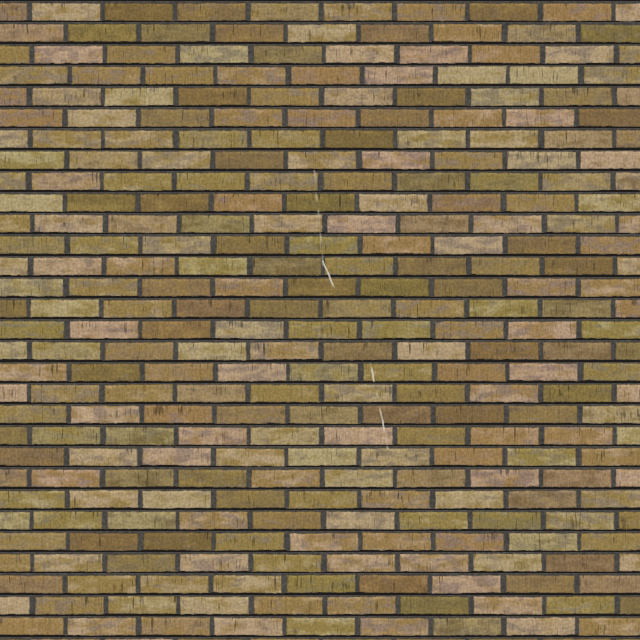
Give the GLSL for this texture, as a Shadertoy shader.

```glsl
// Weathered ochre brick wall in running bond with recessed dark mortar.
// Each cell holds a jittered box distance; gradient noise adds ragged edges,
// pale blotches and vertical streaks, and a few thin paint drips lie on top.

const vec2 REPEATS = vec2(8.757, 30.2);   // bricks across, courses down
const vec2 OFFSET = vec2(0.42, 0.06);     // position of the first joints
const vec2 JOINT = vec2(0.0070, 0.0056);  // mortar widths

const vec3 OCHRE  = vec3(0.57, 0.485, 0.30);
const vec3 PALE   = vec3(0.68, 0.605, 0.475);
const vec3 GREY   = vec3(0.53, 0.475, 0.41);
const vec3 BROWN  = vec3(0.43, 0.36, 0.22);
const vec3 MORTAR = vec3(0.29, 0.28, 0.265);
const vec3 SHADOW = vec3(0.13, 0.115, 0.105);
const vec3 PAINT  = vec3(0.84, 0.82, 0.78);

vec2 hash2(vec2 p) {
    vec3 q = fract(vec3(p.xyx) * vec3(0.1031, 0.1030, 0.0973));
    q += dot(q, q.yzx + 33.33);
    return fract((q.xx + q.yz) * q.zy);
}

float cornerSlope(vec2 corner, vec2 offset) {
    float angle = 6.2832 * hash2(corner).x;
    return dot(vec2(cos(angle), sin(angle)), offset);
}

// Gradient noise, roughly -0.7 to 0.7
float noise(vec2 p) {
    vec2 i = floor(p), f = p - i;
    vec2 u = f * f * f * (f * (f * 6.0 - 15.0) + 10.0);
    vec2 e = vec2(0.0, 1.0);
    float low = mix(cornerSlope(i, f), cornerSlope(i + e.yx, f - e.yx), u.x);
    float high = mix(cornerSlope(i + e, f - e), cornerSlope(i + 1.0, f - 1.0), u.x);
    return mix(low, high, u.y);
}

float fbm(vec2 p) {
    float sum = 0.0, gain = 1.0;
    for (int i = 0; i < 3; i++) {
        sum += gain * noise(p);
        p = p * 2.03 + 17.3;
        gain *= 0.5;
    }
    return sum;
}

float boxDistance(vec2 p, vec2 halfSize, float radius) {
    vec2 q = abs(p) - halfSize + radius;
    return length(max(q, 0.0)) + min(max(q.x, q.y), 0.0) - radius;
}

float segmentDistance(vec2 p, vec2 a, vec2 b) {
    vec2 ab = b - a;
    return length(p - a - ab * clamp(dot(p - a, ab) / dot(ab, ab), 0.0, 1.0));
}

// Face of one brick: blotches and streaks over a tone of its own
vec3 brickColor(vec2 p, vec2 local, vec2 id, vec2 halfSize) {
    vec2 seed = hash2(id + 71.0), tint = hash2(id + 139.0);
    vec2 q = p + seed * 9.0;
    float blotch = fbm(q * vec2(26.0, 60.0));
    float streak = noise(q * vec2(280.0, 38.0)) + 0.6 * noise(q * vec2(120.0, 16.0));
    float grain = noise(q * 240.0);
    float height = local.y / halfSize.y;

    vec3 color = mix(OCHRE, PALE, smoothstep(-0.45, 0.5, blotch + 1.1 * (seed.x - 0.5)));
    color = mix(color, GREY, 0.75 * smoothstep(0.0, 0.6, fbm(q * vec2(32.0, 75.0) + 40.0) + 0.6 * (seed.y - 0.5)));
    color = mix(color, BROWN, 0.75 * smoothstep(0.5, 1.1, tint.x + 0.4 * blotch));
    color *= mix(vec3(0.98, 1.01, 0.93), vec3(1.04, 0.98, 1.03), tint.y);

    // Streaks gather in patches and fade towards the lower edge
    float patches = smoothstep(-0.4, 0.5, fbm(q * vec2(18.0, 40.0) + 80.0));
    float fade = 0.65 + 0.35 * smoothstep(-0.9, 0.3, height);
    color *= 1.0 - 0.42 * patches * fade * smoothstep(0.05, 0.7, streak);
    return color * (1.0 + 0.10 * streak + 0.15 * grain);
}

// Recessed mortar, darkest right below the brick above it
vec3 mortarColor(vec2 p, float belowEdge) {
    vec3 color = MORTAR * (1.0 + 0.25 * noise(p * 200.0) + 0.15 * noise(p * 60.0));
    return mix(color, SHADOW, smoothstep(-0.0006, 0.0008, belowEdge));
}

// Coverage of a thin, broken paint run
float drip(vec2 p, vec2 a, vec2 b, float pixel) {
    float d = segmentDistance(p + vec2(0.002 * noise(p * 45.0), 0.0), a, b);
    float broken = smoothstep(-0.25, 0.2, noise(p * vec2(30.0, 55.0)));
    return broken * (1.0 - smoothstep(0.0005, 0.0005 + 1.3 * pixel, d));
}

void mainImage(out vec4 fragColor, in vec2 fragCoord) {
    vec2 p = fragCoord / iResolution.xy;
    float pixel = 1.0 / iResolution.y;

    // Running bond, courses counted from the top
    vec2 grid = vec2(p.x, 1.0 - p.y) * REPEATS - OFFSET;
    float course = floor(grid.y);
    grid.x -= 0.5 * mod(course, 2.0) + 0.06 * (hash2(vec2(course + 9.0, 3.0)).x - 0.5);
    vec2 id = floor(grid) + 20.0;
    vec2 local = (fract(grid) - 0.5) * vec2(1.0, -1.0) / REPEATS;

    // Slight shift, tilt and ragged edge per brick
    vec2 jitter = hash2(id) - 0.5;
    vec2 halfSize = 0.5 / REPEATS - 0.5 * JOINT;
    local += jitter * vec2(0.0024, 0.0012);
    local.y += local.x * 0.022 * (hash2(id + 31.0).x - 0.5);
    float ragged = 0.0011 * noise(p * 75.0) + 0.0007 * noise(p * 190.0);
    float d = boxDistance(local, halfSize, 0.0012) + ragged;

    vec3 brick = brickColor(p, local, id, halfSize);
    brick *= 1.0 - 0.22 * smoothstep(-0.0022, 0.0, d);
    brick *= 1.0 + 0.08 * smoothstep(0.5, 0.95, local.y / halfSize.y);
    vec3 mortar = mortarColor(p, -local.y - halfSize.y + ragged);
    vec3 color = mix(brick, mortar, smoothstep(-0.6 * pixel, 0.6 * pixel, d));

    // Paint drips
    float paint = 0.5 * drip(p, vec2(0.491, 0.733), vec2(0.505, 0.586), pixel);
    paint = max(paint, drip(p, vec2(0.505, 0.592), vec2(0.522, 0.550), pixel));
    paint = max(paint, drip(p, vec2(0.579, 0.432), vec2(0.606, 0.300), pixel));
    fragColor = vec4(mix(color, PAINT, 0.8 * paint), 1.0);
}
```
